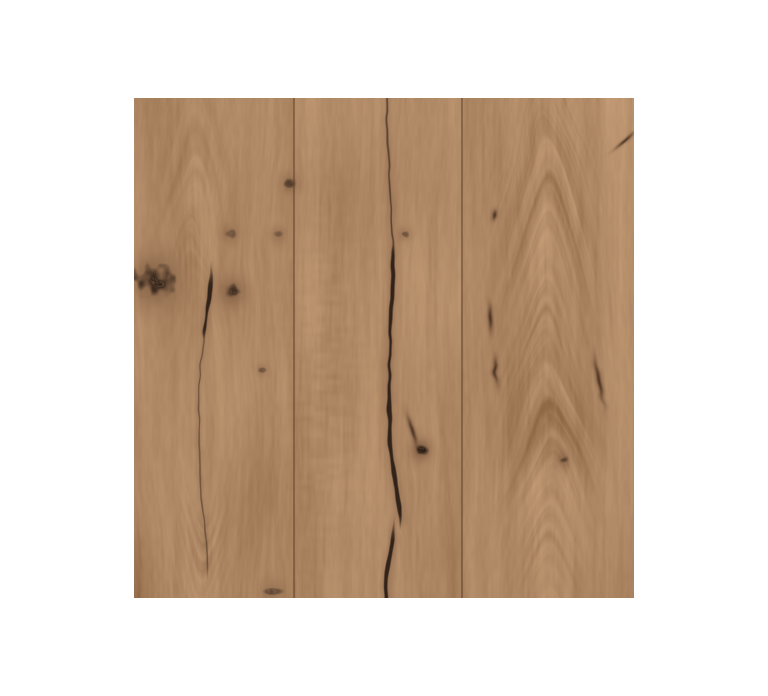
Give the GLSL for this texture, as a Shadertoy shader.

```glsl
// Three rustic oak boards in a square panel, centred on a plain white margin.
// Stretched noise gives the grain; it bends around knots and arches into
// cathedral figure. Cracks follow smooth paths. The white margin wraps cleanly.

const vec3 MARGIN = vec3(1.0);
const vec3 LIGHT_OAK = vec3(0.745, 0.590, 0.445);
const vec3 MID_OAK = vec3(0.675, 0.523, 0.388);
const vec3 DARK_OAK = vec3(0.600, 0.450, 0.310);
const vec3 KNOT_BROWN = vec3(0.400, 0.270, 0.175);
const vec3 CRACK_BLACK = vec3(0.150, 0.105, 0.080);
const float PANEL_SIZE = 0.7184;
const vec2 SEAMS = vec2(0.320, 0.656);

// Knots: centre, radius, darkness
const int KNOT_COUNT = 10;
const vec4 KNOTS[KNOT_COUNT] = vec4[](
    vec4(0.040, 0.636, 0.042, 0.85), vec4(0.196, 0.612, 0.022, 0.75),
    vec4(0.312, 0.828, 0.014, 0.60), vec4(0.190, 0.728, 0.014, 0.40),
    vec4(0.288, 0.726, 0.013, 0.40), vec4(0.276, 0.012, 0.018, 0.50),
    vec4(0.574, 0.296, 0.016, 1.00), vec4(0.540, 0.728, 0.011, 0.50),
    vec4(0.858, 0.276, 0.013, 0.60), vec4(0.256, 0.456, 0.009, 0.40));

// Short splits: centre, half length, sideways slope
const int SPLIT_COUNT = 6;
const vec4 SPLITS[SPLIT_COUNT] = vec4[](
    vec4(0.712, 0.560, 0.040, -0.04), vec4(0.722, 0.455, 0.040, -0.10),
    vec4(0.930, 0.435, 0.068, -0.20), vec4(0.980, 0.915, 0.025, 1.10),
    vec4(0.722, 0.766, 0.016, 0.10), vec4(0.556, 0.335, 0.045, -0.25));

float hash(vec2 cell) {
    vec3 q = fract(vec3(cell.xyx) * 0.1031);
    q += dot(q, q.yzx + 33.33);
    return fract((q.x + q.y) * q.z);
}

float noise(vec2 p) {
    vec2 cell = floor(p), f = fract(p);
    f = f * f * (3.0 - 2.0 * f);
    float low = mix(hash(cell), hash(cell + vec2(1, 0)), f.x);
    float high = mix(hash(cell + vec2(0, 1)), hash(cell + vec2(1, 1)), f.x);
    return mix(low, high, f.y);
}

float bump(vec2 offset, vec2 size) {
    vec2 q = offset / size;
    return exp(-dot(q, q));
}

// Soft-edged stroke around zero distance
float stroke(float dist, float halfWidth, float px) {
    return 1.0 - smoothstep(max(halfWidth - px, 0.0), halfWidth + px, abs(dist));
}

// Long crack between two heights: x is the dark core, y the brown halo
vec2 crack(vec2 p, float pathX, float bottom, float top, float width, float px) {
    float fade = smoothstep(bottom, bottom + 0.04, p.y) * (1.0 - smoothstep(top - 0.06, top, p.y));
    float ragged = width * fade * (0.35 + 0.9 * noise(vec2(p.y * 32.0, pathX)));
    float dist = p.x - pathX - 0.003 * (noise(vec2(p.y * 45.0, 3.0)) - 0.5);
    return fade * vec2(stroke(dist, ragged, px), exp(-abs(dist) / 0.007));
}

// Nested arches with upward tips, fading away from their axis
float cathedral(vec2 p, vec2 centre, vec2 size, float steepness) {
    vec2 q = p - centre;
    q.x += 0.025 * (noise(vec2(p.y * 7.0, centre.x * 40.0)) - 0.5);
    float height = q.y + steepness * sqrt(q.x * q.x + 0.0003);
    float rings = noise(vec2(height * 45.0, 2.0)) + 0.5 * noise(vec2(height * 110.0, p.x * 15.0));
    return (rings - 0.75) * bump(q, size);
}

vec3 wood(vec2 p, float px) {
    float board = step(SEAMS.x, p.x) + step(SEAMS.y, p.x);
    float grainX = p.x + 0.02 * (noise(vec2(p.x * 5.0, p.y * 3.0 + board * 17.0)) - 0.5);
    float knotCore = 0.0, knotHalo = 0.0;

    // Knots darken the wood and push the grain aside
    for (int i = 0; i < KNOT_COUNT; i++) {
        vec4 k = KNOTS[i];
        vec2 q = p - k.xy;
        grainX -= 0.6 * q.x * bump(q, k.z * vec2(1.8, 3.5));
        float d = length(q / (k.z * vec2(1.0, 0.65))) + 1.1 * (noise(p * 75.0) - 0.5);
        float rings = 0.45 + 0.55 * noise(vec2(d * 5.0, noise(p * 130.0) * 3.0));
        knotCore = max(knotCore, k.w * rings * (1.0 - smoothstep(0.25, 1.1, d)));
        knotHalo = max(knotHalo, k.w * 0.6 * bump(q, k.z * vec2(1.2, 1.3)));
    }

    // Grain from broad bands down to fine pores
    vec2 g = vec2(grainX + board * 7.3, p.y);
    float tone = 0.52 + 0.50 * (noise(g * vec2(14.0, 1.5)) - 0.5);
    tone += 0.28 * (noise(g * vec2(60.0, 3.0)) - 0.5) + 0.24 * (noise(g * vec2(170.0, 9.0)) - 0.5);
    tone += 0.16 * (noise(g * vec2(260.0, 45.0)) - 0.5) + 0.25 * (noise(p * 5.0 + board) - 0.5);
    tone += 0.14 * (p.y - 0.5) + 0.06 * (board - 1.0) - 0.18 * bump(p - vec2(0.0, 1.0), vec2(0.25));
    tone += 0.25 * (noise(p * vec2(35.0, 95.0)) - 0.5) * bump(p - vec2(0.38, 0.45), vec2(0.07, 0.35));

    // Arched figure on the outer boards
    float right = step(1.5, board), left = 1.0 - step(0.5, board);
    tone += 0.75 * right * cathedral(p, vec2(0.82, 0.75), vec2(0.085, 0.30), 3.5);
    tone += 0.90 * right * cathedral(p, vec2(0.835, 0.28), vec2(0.075, 0.22), 2.5);
    tone += 0.45 * left * cathedral(p, vec2(0.12, 0.86), vec2(0.07, 0.18), 4.0);
    tone += 0.45 * left * cathedral(p, vec2(0.14, 0.10), vec2(0.05, 0.14), -4.0);
    tone -= 0.50 * right * bump(p - vec2(0.835, 0.32), vec2(0.065, 0.09));
    vec3 color = mix(DARK_OAK, MID_OAK, clamp(tone * 2.0, -0.5, 1.0));
    color = mix(color, LIGHT_OAK, clamp(tone * 2.0 - 1.0, 0.0, 1.2));
    color = mix(color, KNOT_BROWN, knotHalo);
    color = mix(color, CRACK_BLACK, knotCore);

    // Short splits
    for (int i = 0; i < SPLIT_COUNT; i++) {
        vec4 s = SPLITS[i];
        vec2 q = p - s.xy;
        q.x -= s.w * q.y + 0.006 * (noise(vec2(p.y * 60.0, s.x * 50.0)) - 0.5);
        color = mix(color, KNOT_BROWN, 0.75 * bump(q, vec2(0.006, s.z * 0.7)));
        color = mix(color, CRACK_BLACK, 0.5 * bump(q, vec2(0.003, s.z * 0.45)));
    }

    // Long cracks
    float leftPath = 0.130 + 0.025 * smoothstep(0.40, 0.68, p.y) + 0.018 * (1.0 - smoothstep(0.03, 0.30, p.y));
    float midPath = 0.511 + 0.007 * bump(vec2(p.y - 0.67, 0), vec2(0.12)) - 0.006 * smoothstep(0.8, 1.0, p.y);
    midPath += 0.021 * (1.0 - smoothstep(0.16, 0.32, p.y));
    float lowPath = 0.504 + 0.015 * smoothstep(0.02, 0.15, p.y);
    vec2 split = crack(p, leftPath, 0.50, 0.68, 0.0038, px);
    split = max(split, 0.45 * crack(p, leftPath, 0.03, 0.60, 0.0012, px));
    split = max(split, crack(p, midPath, 0.13, 0.74, 0.0042, px));
    split = max(split, 0.6 * crack(p, midPath, 0.60, 1.10, 0.0018, px));
    split = max(split, crack(p, lowPath, -0.08, 0.17, 0.0042, px));
    color = mix(color, KNOT_BROWN, 0.5 * split.y);
    color = mix(color, CRACK_BLACK, 0.9 * split.x);

    // Board joints
    float joint = max(stroke(p.x - SEAMS.x, 0.0014, px), stroke(p.x - SEAMS.y, 0.0014, px));
    return mix(color, KNOT_BROWN, 0.7 * joint);
}

void mainImage(out vec4 fragColor, in vec2 fragCoord) {
    float side = PANEL_SIZE * iResolution.y;
    vec2 p = (fragCoord - 0.5 * iResolution.xy) / side + 0.5;
    float px = 1.0 / side;
    vec2 edge = 0.5 - abs(p - 0.5);
    float panel = smoothstep(-0.5 * px, 0.5 * px, min(edge.x, edge.y));
    fragColor = vec4(mix(MARGIN, wood(p, px), panel), 1.0);
}
```
